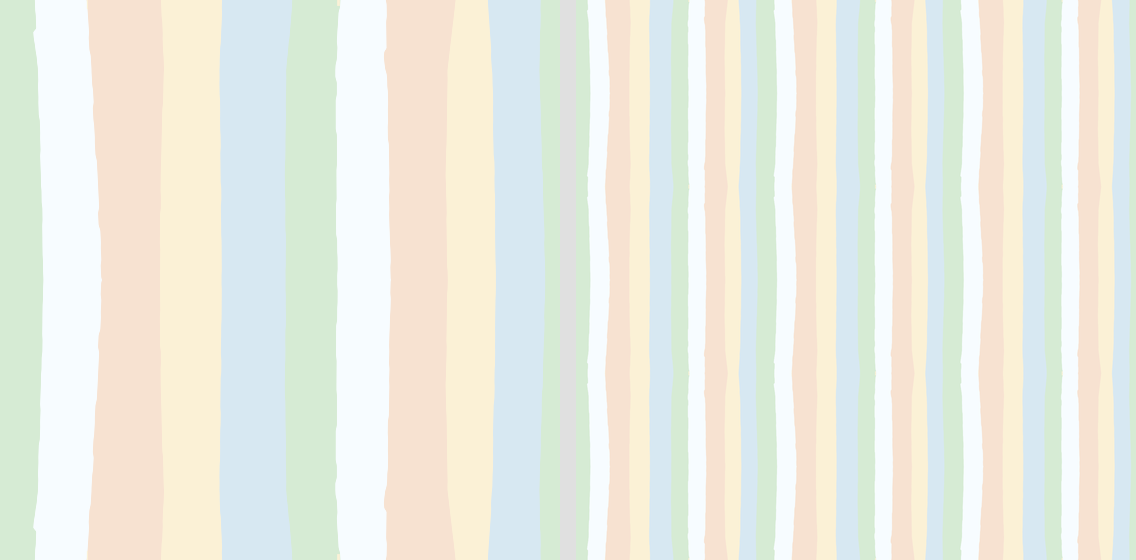
Left: one tile. Right: repeated 3 by 3.
This pattern is drawn by a three.js fragment shader. Its source:

```glsl
varying vec2 vUv;

const float SPAN = 768.0;       // canvas side in design units
const float SOFT = 0.75;        // half width of the edge smoothing
const float STRIPES = 10.0;     // two sets of five colours
const float COLOURS = 5.0;
const float TEAR_STEP = 24.0;   // length of one ragged step
const float TEAR_ROUGH = 2.4;   // raggedness beside the white stripes
const float TEAR_FINE = 1.0;    // raggedness elsewhere

const vec3 GREEN = vec3(0.84, 0.92, 0.83);
const vec3 WHITE = vec3(0.97, 0.99, 1.00);
const vec3 PEACH = vec3(0.97, 0.885, 0.82);
const vec3 CREAM = vec3(0.985, 0.945, 0.84);
const vec3 BLUE = vec3(0.845, 0.91, 0.95);

float hash(vec2 p) {
  return fract(sin(dot(p, vec2(127.1, 311.7))) * 43758.5453);
}

vec3 stripeColour(float i) {
  float k = mod(i, COLOURS);
  if (k < 0.5) return GREEN;
  if (k < 1.5) return WHITE;
  if (k < 2.5) return PEACH;
  if (k < 3.5) return CREAM;
  return BLUE;
}

// Right edge of a stripe at four heights, from canvas border to centre
vec4 edgeKnots(float i) {
  if (i < 0.5) return vec4(49.0, 52.0, 57.0, 59.0);
  if (i < 1.5) return vec4(119.0, 125.0, 133.0, 140.0);
  if (i < 2.5) return vec4(221.0, 224.5, 220.5, 219.0);
  if (i < 3.5) return vec4(305.0, 301.0, 303.0, 304.0);
  if (i < 4.5) return vec4(401.0, 393.0, 391.0, 392.0);
  if (i < 5.5) return vec4(466.0, 461.0, 461.0, 462.0);
  if (i < 6.5) return vec4(529.0, 530.5, 533.0, 537.0);
  if (i < 7.5) return vec4(625.0, 614.0, 611.0, 614.0);
  if (i < 8.5) return vec4(669.0, 675.0, 678.0, 680.0);
  return vec4(742.0, 740.0, 744.0, 748.0);
}

float followKnots(vec4 k, float h) {
  float x = mix(k.x, k.y, clamp(h / 96.0, 0.0, 1.0));
  x = mix(x, k.z, clamp((h - 96.0) / 144.0, 0.0, 1.0));
  return mix(x, k.w, clamp((h - 240.0) / 144.0, 0.0, 1.0));
}

// Ragged paper edge: slow drift, then a quick step
float tear(float i, float h) {
  float s = h / TEAR_STEP + hash(vec2(i, 3.0));
  float cell = floor(s);
  float ramp = smoothstep(0.55, 1.0, fract(s));
  return mix(hash(vec2(cell, i)), hash(vec2(cell + 1.0, i)), ramp) - 0.5;
}

// Small bite out of an edge that fades towards the centre
float notch(float h, float start, float depth) {
  return depth * smoothstep(start, start + 7.0, h)
    * (1.0 - smoothstep(start + 7.0, start + 48.0, h));
}

float edgeX(float i, float h) {
  float besideWhite = 1.0 - step(1.5, mod(i, COLOURS));
  float x = followKnots(edgeKnots(i), h);
  x += tear(i, h) * mix(TEAR_FINE, TEAR_ROUGH, besideWhite);
  if (i < 0.5) x -= notch(h, 38.0, 4.5);
  if (abs(i - 6.0) < 0.5) x -= notch(h, 65.0, 3.0);
  return x;
}

// Cover of a sliver left of x, at the top and bottom border
float sliver(vec2 p, float x, float width, float height) {
  float across = smoothstep(x - width - SOFT, x - width + SOFT, p.x)
    * (1.0 - smoothstep(x - SOFT, x + SOFT, p.x));
  return across * (1.0 - smoothstep(height - SOFT, height + SOFT, p.y));
}

void main() {
  // Height folds about the centre, so top and bottom meet
  vec2 p = vec2(vUv.x, 0.5 - abs(vUv.y - 0.5)) * SPAN;

  // Stripes laid from left to right, ending on the first colour
  vec3 colour = stripeColour(0.0);
  for (float i = 0.0; i < STRIPES; i += 1.0) {
    float x = edgeX(i, p.y);
    colour = mix(colour, stripeColour(i + 1.0), smoothstep(x - SOFT, x + SOFT, p.x));
  }

  // Cream showing through at the border
  float gaps = max(sliver(p, 466.0, 3.5, 8.0), sliver(p, 120.5, 1.5, 12.0));
  colour = mix(colour, CREAM, gaps);

  gl_FragColor = vec4(colour, 1.0);
}
```
